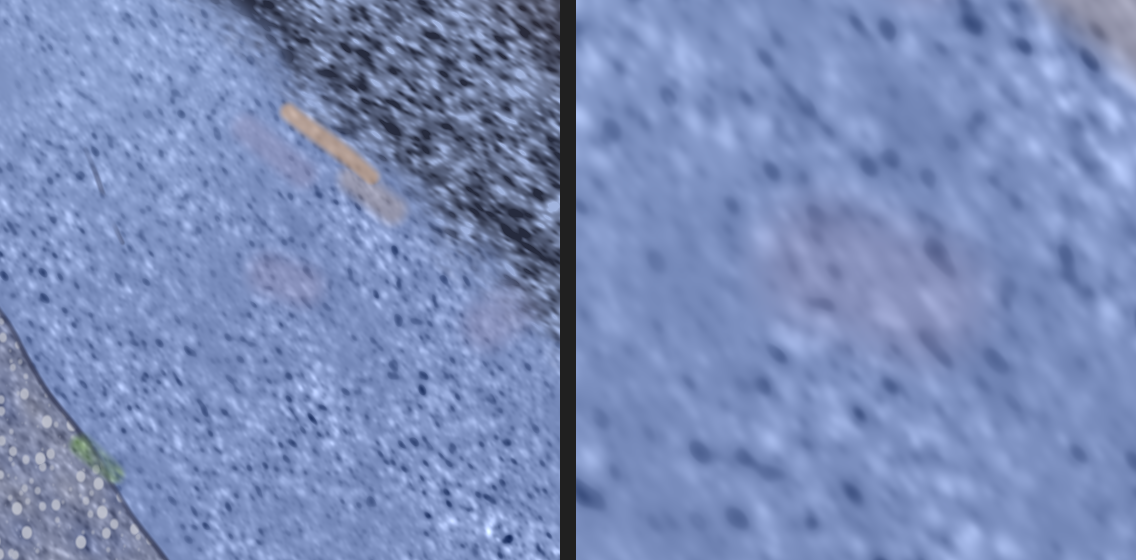
Left: the whole. Right: its middle third, enlarged.
Write a Shadertoy shader that draws this texture.

```glsl
// Wet blue asphalt with a rippled dark lane, a worn paint streak and a pebbly kerb.

const vec3 ROAD_BLUE    = vec3(0.485, 0.563, 0.752);
const vec3 SKY_SHEEN    = vec3(0.545, 0.630, 0.815);
const vec3 WET_DARK     = vec3(0.150, 0.170, 0.245);
const vec3 WET_LIGHT    = vec3(0.610, 0.680, 0.840);
const vec3 PAVEMENT     = vec3(0.480, 0.510, 0.625);
const vec3 PEBBLE       = vec3(0.780, 0.790, 0.830);
const vec3 CRACK        = vec3(0.200, 0.220, 0.330);
const vec3 PAINT        = vec3(0.720, 0.620, 0.560);
const vec3 PINK_STAIN   = vec3(0.580, 0.560, 0.700);
const vec3 MOSS         = vec3(0.420, 0.530, 0.400);

const vec2 ROAD_DIR     = vec2(0.62, -0.785);   // direction of the road grain
const vec2 RIPPLE_DIR   = vec2(0.84, -0.543);   // direction of the wet ripples
const vec2 LANE_NORMAL  = vec2(0.684, 0.730);
const float LANE_OFFSET = 0.976;
const vec2 KERB_NORMAL  = vec2(0.830, 0.557);
const float KERB_OFFSET = 0.242;

const vec2 GRAIN_FREQ   = vec2(48.0, 84.0);     // cells along and across
const vec2 RIPPLE_FREQ  = vec2(36.0, 88.0);
const float GRAIN_GAIN  = 0.125;
const float RIPPLE_GAIN = 0.62;

vec3 hash3(vec2 cell) {
    vec3 p = fract(vec3(cell.xyx) * vec3(0.1031, 0.1030, 0.0973));
    p += dot(p, p.yxz + 33.33);
    return fract((p.xxy + p.yzz) * p.zyx);
}

// Coordinates along and across a direction
vec2 alongAcross(vec2 p, vec2 dir) {
    return vec2(dot(p, dir), dot(p, vec2(-dir.y, dir.x)));
}

// Cellular noise: one soft light or dark spot per cell
float spots(vec2 p) {
    vec2 cell = floor(p);
    float sum = 0.0;
    for (int j = -1; j <= 1; j++)
    for (int i = -1; i <= 1; i++) {
        vec2 c = cell + vec2(i, j);
        vec3 h = hash3(c + 150.0);
        vec2 d = p - c - h.xy;
        sum += (2.0 * h.z - 1.0) * exp(-4.5 * dot(d, d));
    }
    return sum;
}

// Scattered stones of random size, 1 inside
float stones(vec2 p) {
    vec2 cell = floor(p);
    float cover = 0.0;
    for (int j = -1; j <= 1; j++)
    for (int i = -1; i <= 1; i++) {
        vec2 c = cell + vec2(i, j);
        vec3 h = hash3(c + 310.0);
        float radius = 0.46 * h.z * h.z;
        float d = length((p - c - h.xy) * vec2(1.0, 0.8));
        cover = max(cover, (1.0 - smoothstep(radius - 0.12, radius + 0.12, d)) * h.z);
    }
    return cover;
}

// Soft capsule from a to b, 1 on the axis
float smear(vec2 p, vec2 a, vec2 b, float radius) {
    vec2 ab = b - a;
    float t = clamp(dot(p - a, ab) / dot(ab, ab), 0.0, 1.0);
    return 1.0 - smoothstep(0.25 * radius, radius, length(p - a - t * ab));
}

void mainImage(out vec4 fragColor, in vec2 fragCoord) {
    vec2 uv = fragCoord / iResolution.y;
    vec2 road = alongAcross(uv, ROAD_DIR);
    vec2 flow = alongAcross(uv, RIPPLE_DIR);

    // Noise layers: broad patches, road grain, wet ripples
    float patches = spots(road * vec2(5.0, 11.0));
    float blotch = spots(road * vec2(15.0, 24.0) + 7.0);
    vec2 bend = 0.003 * vec2(sin(31.0 * uv.y + 9.0 * uv.x), sin(27.0 * uv.x - 8.0 * uv.y));
    float grain = spots(alongAcross(uv + bend, ROAD_DIR) * GRAIN_FREQ);
    float fine = spots(road * GRAIN_FREQ * 1.8 + 23.0);
    float ripple = spots(alongAcross(uv + bend, RIPPLE_DIR) * RIPPLE_FREQ + 41.0)
                 + 0.6 * spots(flow * RIPPLE_FREQ * 1.7 + 67.0);

    // Blue road, paler towards the upper left
    float sheen = smoothstep(0.55, 0.0, length((uv - vec2(0.23, 0.93)) * vec2(1.1, 0.9)));
    vec3 color = mix(ROAD_BLUE, SKY_SHEEN, sheen);
    float contrast = GRAIN_GAIN * (1.0 + 0.8 * patches + 0.4 * blotch);
    float speck = smoothstep(0.35, 0.85, -grain);
    color += contrast * (grain + 0.45 * fine - 0.5 * speck) + 0.025 * patches + 0.025 * blotch;

    // Stains and a short seam
    float stain = smear(uv, vec2(0.87, 0.42), vec2(0.93, 0.46), 0.07)
                + smear(uv, vec2(0.48, 0.51), vec2(0.54, 0.49), 0.06)
                + smear(uv, vec2(0.44, 0.77), vec2(0.54, 0.69), 0.04);
    color = mix(color, PINK_STAIN, 0.4 * min(stain, 1.0));
    float seam = smear(uv + bend, vec2(0.15, 0.73), vec2(0.22, 0.57), 0.007);
    color = mix(color, CRACK, 0.4 * seam * smoothstep(-0.3, 0.4, blotch));

    // Dark rippled lane
    float lane = dot(uv, LANE_NORMAL) - LANE_OFFSET;
    float core = exp(-pow((lane - 0.075) / 0.05, 2.0));
    float corner = smoothstep(0.27, 0.42, lane);
    float shade = 0.57 - 0.24 * core - 0.27 * corner + 0.18 * patches + 0.12 * blotch;
    shade += RIPPLE_GAIN * ripple * (1.0 - 0.35 * corner);
    vec3 wet = mix(WET_DARK, WET_LIGHT, clamp(shade, 0.0, 1.05));
    wet += corner * vec3(0.02, 0.0, -0.02);
    color = mix(color, wet, smoothstep(-0.06, 0.065, lane + 0.04 * patches + 0.02 * blotch));

    // Worn paint streak with a faint tail
    float paint = smear(uv + bend, vec2(0.513, 0.803), vec2(0.665, 0.683), 0.023);
    float tail = smear(uv, vec2(0.63, 0.68), vec2(0.70, 0.625), 0.04);
    color = mix(color, PAINT + 0.06 * grain, max(0.9 * paint, 0.4 * tail));

    // Pebbly pavement beyond the kerb
    float kerb = dot(uv, KERB_NORMAL) - KERB_OFFSET + 0.004 * sin(24.0 * road.x) + 0.004 * blotch;
    vec3 pavement = PAVEMENT + 0.13 * grain + 0.08 * fine + 0.05 * blotch * vec3(1.0, 0.8, 0.3);
    pavement = mix(pavement, PEBBLE, 0.85 * stones(uv * 46.0));
    color = mix(pavement, color, smoothstep(-0.004, 0.004, kerb));
    float gap = 1.0 - smoothstep(0.001, 0.008, abs(kerb));
    color = mix(color, CRACK, gap * (0.75 + 0.4 * blotch));

    // Moss tuft in the kerb gap
    float moss = smear(uv + 2.0 * bend, vec2(0.15, 0.21), vec2(0.205, 0.15), 0.028);
    vec3 tuft = MOSS + 0.16 * grain + 0.10 * fine;
    color = mix(color, tuft, moss * clamp(0.8 + 0.5 * blotch + 0.4 * grain, 0.0, 1.0));

    fragColor = vec4(clamp(color, 0.0, 1.0), 1.0);
}
```
